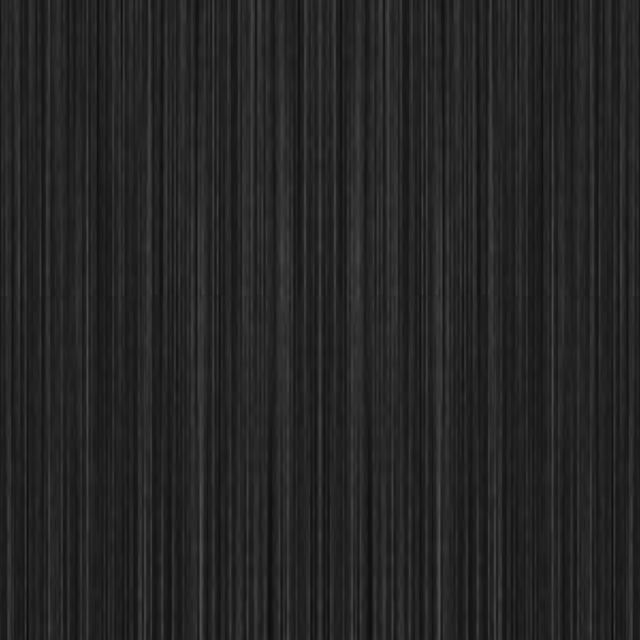
A three.js fragment shader for this texture:

```glsl
#define BASE_TONE 0.146
#define CONTRAST 0.33
#define HIGHLIGHT_BOOST 0.4
#define GROOVE_DEPTH 0.03
#define FINE_LINES 300.0
#define MEDIUM_LINES 150.0
#define BROAD_BANDS 32.0
#define GRAIN_LENGTH 0.018
#define SEAM_HEIGHT 0.538
#define SEAM_JITTER 0.003
#define SEAM_SHIFT 0.07

varying vec2 vUv;

float hash(vec2 p) {
  vec3 q = fract(p.xyx * vec3(0.1031, 0.1030, 0.0973));
  q += dot(q, q.yzx + 33.33);
  return fract((q.x + q.y) * q.z);
}

float valueNoise(vec2 p) {
  vec2 cell = floor(p);
  vec2 f = fract(p);
  f = f * f * (3.0 - 2.0 * f);
  float low = mix(hash(cell), hash(cell + vec2(1.0, 0.0)), f.x);
  float high = mix(hash(cell + vec2(0.0, 1.0)), hash(cell + vec2(1.0, 1.0)), f.x);
  return mix(low, high, f.y);
}

// Noise centred on zero, with its own seed for each layer
float streaks(vec2 p, vec2 frequency, float seed) {
  return valueNoise(p * frequency + seed) - 0.5;
}

// Hairlines that contrast with their neighbours, so they do not clump
float hairlines(vec2 p) {
  vec2 frequency = vec2(FINE_LINES, 1.6);
  vec2 neighbour = p + vec2(1.0 / FINE_LINES, 0.0);
  return streaks(p, frequency, 17.0) - 0.4 * streaks(neighbour, frequency, 17.0);
}

// Long vertical fibres, broken up slightly by short grain
float brushed(vec2 p) {
  float fibre = 0.42 * hairlines(p);
  fibre += 0.24 * streaks(p, vec2(MEDIUM_LINES, 0.9), 231.0);
  fibre += 0.03 * streaks(p, vec2(BROAD_BANDS, 1.5), 419.0);
  fibre += 0.12 * streaks(p, vec2(FINE_LINES, 1.0 / GRAIN_LENGTH), 613.0);
  return fibre;
}

// Sparse dark lines running almost the full height
float grooves(vec2 p) {
  return smoothstep(0.2, 0.38, streaks(p, vec2(0.7 * FINE_LINES, 0.7), 157.0));
}

float surfaceTone(vec2 p) {
  float fibre = brushed(p);
  float tone = BASE_TONE + CONTRAST * fibre + HIGHLIGHT_BOOST * fibre * fibre;
  return tone - GROOVE_DEPTH * grooves(p);
}

void main() {
  // Both halves mirror each other about the vertical axis
  vec2 p = vec2(abs(vUv.x - 0.5), vUv.y);

  // A faint, uneven seam where the fibres shift along their length
  float jitter = SEAM_JITTER * streaks(p, vec2(MEDIUM_LINES, 0.0), 811.0);
  float above = smoothstep(-0.001, 0.001, p.y - SEAM_HEIGHT - jitter);
  float tone = mix(surfaceTone(p), surfaceTone(p + vec2(0.0, SEAM_SHIFT)), above);

  gl_FragColor = vec4(vec3(clamp(tone, 0.04, 0.3)), 1.0);
}
```
